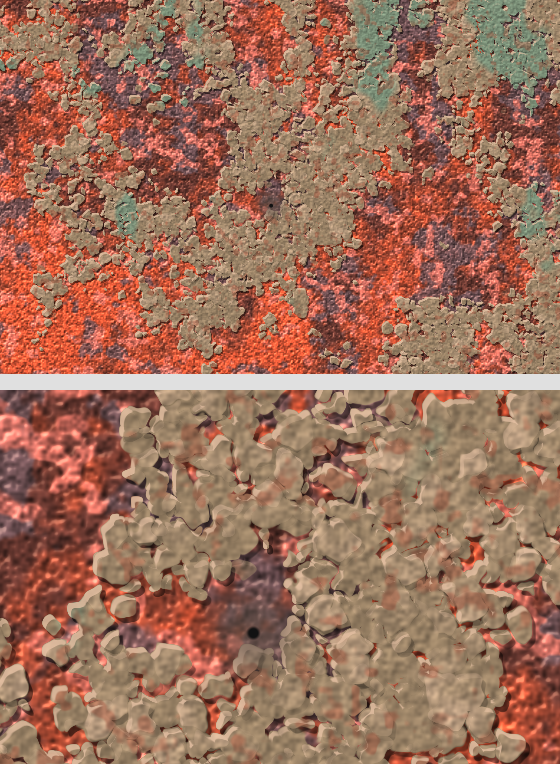
Top: the whole. Bottom: its middle third, enlarged.
Give the GLSL for this texture, as a Shadertoy shader.

```glsl
const vec3 ORANGE = vec3(0.82, 0.32, 0.20);
const vec3 RED_RUST = vec3(0.61, 0.27, 0.19);
const vec3 MAROON = vec3(0.39, 0.21, 0.18);
const vec3 PURPLE = vec3(0.40, 0.31, 0.33);
const vec3 PINK = vec3(0.87, 0.45, 0.39);
const vec3 TAN = vec3(0.59, 0.50, 0.39);
const vec3 CREAM = vec3(0.87, 0.73, 0.62);
const vec3 TEAL = vec3(0.45, 0.56, 0.47);
const vec2 LIGHT = vec2(-0.6, 0.8);

float hash(vec2 p) {
    return fract(sin(dot(p, vec2(127.1, 311.7))) * 43758.5453);
}

float noise(vec2 p) {
    vec2 i = floor(p), f = fract(p);
    f = f * f * (3.0 - 2.0 * f);
    return mix(mix(hash(i), hash(i + vec2(1, 0)), f.x),
               mix(hash(i + vec2(0, 1)), hash(i + vec2(1, 1)), f.x), f.y);
}

float fbm(vec2 p, int octaves) {
    float sum = 0.0, amp = 0.5, total = 0.0;
    for (int i = 0; i < octaves; i++) {
        sum += amp * noise(p);
        total += amp;
        p = p * 2.03 + 17.3;
        amp *= 0.55;
    }
    return sum / total;
}

// Share of surviving paint, denser toward the upper right
float paintCover(vec2 p) {
    float bias = 0.12 * (p.x - 0.75) + 0.14 * (p.y - 0.5);
    return 0.5 + 1.25 * (fbm(p * vec2(9.0, 7.0) + 4.0, 3) - 0.5) + bias;
}

// Overlapping round chips; each cell keeps its chip where cover is high
float chips(vec2 p, float scale, float threshold, float seed) {
    vec2 q = p * scale;
    vec2 cell = floor(q);
    float height = 0.0;
    for (int y = -1; y <= 1; y++)
    for (int x = -1; x <= 1; x++) {
        vec2 id = cell + vec2(x, y);
        vec2 key = id + seed;
        vec2 center = id + 0.15 + 0.7 * vec2(hash(key), hash(key + 31.7));
        float keep = paintCover(center / scale) + 0.34 * (hash(key + 73.1) - 0.5);
        float radius = mix(0.35, 0.78, hash(key + 11.9));
        float disc = 1.0 - smoothstep(-0.09, 0.09, length(q - center) - radius);
        float lift = mix(0.5, 1.0, hash(key + 57.3));
        height = max(height, disc * lift * smoothstep(0.0, 0.02, keep - threshold));
    }
    return height;
}

float paintHeight(vec2 p) {
    vec2 wobble = vec2(noise(p * 85.0), noise(p * 85.0 + 41.0)) - 0.5;
    p += 0.012 * wobble;
    return max(chips(p, 44.0, 0.60, 0.0), 0.85 * chips(p, 82.0, 0.60, 137.0));
}

// Streaky rust, bright at the lower left and dark at the upper right
vec3 rustColor(vec2 p) {
    float tone = fbm(p * vec2(8.0, 4.5) + 20.0, 5);
    tone += 0.24 * (0.48 - p.y) - 0.12 * (p.x - 0.75);
    tone += 0.22 * (noise(p * 60.0) - 0.5);
    vec3 color = mix(MAROON, RED_RUST, smoothstep(0.36, 0.50, tone));
    color = mix(color, ORANGE, smoothstep(0.50, 0.68, tone));
    float bruise = fbm(p * 16.0 + 60.0, 4) - 0.4 * (tone - 0.45);
    color = mix(color, PURPLE, 0.8 * smoothstep(0.54, 0.64, bruise));
    float fleck = fbm(p * 34.0 + 90.0, 3);
    return mix(color, PINK, 0.8 * smoothstep(0.56, 0.68, fleck));
}

vec3 paintColor(vec2 p, float height) {
    float bright = smoothstep(0.60, 1.0, height) * noise(p * 50.0);
    vec3 color = mix(TAN, CREAM, 0.65 * bright);
    float tint = fbm(p * vec2(9.0, 5.0) + 130.0, 3) + 0.36 * (p.y - 0.5);
    color = mix(color, TEAL, 0.85 * smoothstep(0.61, 0.71, tint));
    return mix(color, RED_RUST, 0.4 * smoothstep(0.58, 0.75, fbm(p * 65.0, 2)));
}

float grain(vec2 p) {
    return 0.6 * noise(p * 150.0) + 0.4 * noise(p * 260.0 + 7.0);
}

// Dark pin hole inside a grey stain
vec3 addHole(vec3 color, vec2 p, vec2 center, float radius) {
    float d = length(p - center);
    float stain = 1.0 - smoothstep(radius, radius * 8.0, d);
    color = mix(color, vec3(0.36, 0.30, 0.27), 0.65 * stain);
    return mix(vec3(0.07), color, smoothstep(radius * 0.5, radius, d));
}

void mainImage(out vec4 fragColor, in vec2 fragCoord) {
    vec2 p = fragCoord / iResolution.y;
    float height = paintHeight(p);
    float slope = height - paintHeight(p + 0.006 * LIGHT);
    float paint = smoothstep(0.10, 0.40, height);

    // Pitted rust under smoother paint
    float pits = grain(p) - 0.5;
    float relief = grain(p) - grain(p + 0.004 * LIGHT);
    vec3 rust = rustColor(p) * (1.06 + 0.9 * pits + 0.55 * relief);
    rust += vec3(0.16, 0.14, 0.11) * smoothstep(0.1, 0.4, relief);
    vec3 flake = paintColor(p, height) * (1.0 + 0.35 * pits + 0.25 * relief);
    vec3 color = mix(rust, flake, paint);

    // Lit rims and cast shadows
    color = mix(color, CREAM * 1.04, 0.8 * paint * smoothstep(0.10, 0.70, slope));
    color *= 1.0 - 0.55 * smoothstep(0.08, 0.80, -slope);
    color = addHole(color, p, vec2(0.725, 0.45), 0.007);
    fragColor = vec4(clamp(color, 0.0, 1.0), 1.0);
}
```
